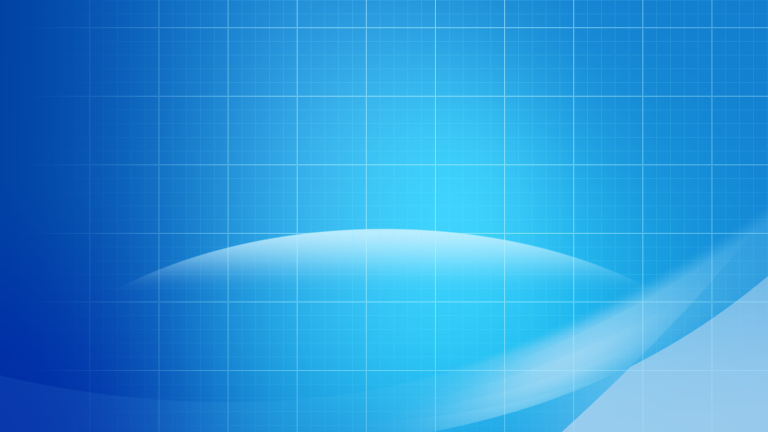
Give the GLSL for this background, as a Shadertoy shader.

```glsl
float glow(vec2 p, vec2 center, vec2 radius) {
    vec2 d = (p - center) / radius;
    return exp(-dot(d, d));
}

// Antialiased coverage of the side where d is negative
float inside(float d, float soft) {
    return smoothstep(soft, -soft, d);
}

// Repeated thin lines on both axes
float gridLines(vec2 p, vec2 cell, float halfWidth, float px) {
    vec2 d = abs(fract(p / cell + 0.5) - 0.5) * cell;
    vec2 cover = clamp((halfWidth - d) / px + 0.5, 0.0, 1.0);
    return max(cover.x, cover.y);
}

vec3 backdrop(vec2 p) {
    vec3 color = mix(vec3(0.0, 0.25, 0.64), vec3(0.07, 0.48, 0.80), smoothstep(-0.1, 0.7, p.x));
    float deepCorner = smoothstep(0.65, 0.0, p.y) * smoothstep(0.75, 0.0, p.x);
    color = mix(color, vec3(0.0, 0.15, 0.65), 0.85 * deepCorner);
    color = mix(color, vec3(0.10, 0.64, 0.90), 0.6 * glow(p, vec2(1.3, 0.4), vec2(0.55, 0.5)));
    color = mix(color, vec3(0.10, 0.78, 0.96), 0.85 * glow(p, vec2(1.05, 0.25), vec2(0.45, 0.32)));
    color = mix(color, vec3(0.30, 0.74, 0.95), 0.65 * glow(p, vec2(0.83, 0.62), vec2(0.34, 0.45)));
    return mix(color, vec3(0.25, 0.84, 1.0), 0.9 * glow(p, vec2(1.04, 0.51), vec2(0.28, 0.34)));
}

void mainImage(out vec4 fragColor, in vec2 fragCoord) {
    float px = 1.0 / iResolution.y;
    vec2 p = fragCoord * px;
    vec3 color = backdrop(p);

    // Dome that fades downward from its bright rim
    float across = (p.x - 0.889) / 0.926;
    float rim = -0.074 + 0.544 * sqrt(max(0.0, 1.0 - across * across));
    float domeFade = smoothstep(0.32, 0.49, p.y);
    color = mix(color, vec3(0.82, 0.95, 1.0), 0.9 * domeFade * inside(p.y - rim, px));

    // Edges of the sweeping ribbons
    float u = p.x - 0.53;
    float wave = 0.069 + u * u * (0.22 + 0.06 * smoothstep(0.3, 1.2, p.x));
    float t = p.x - 1.0;
    float lowerEdge = t * (0.2 + t * (0.2 + 0.18 * t));
    float foldX = 1.30 + p.y * (1.1 - 0.3 * p.y);
    float belowWave = inside(p.y - wave, px + 0.025 * smoothstep(0.8, 1.5, p.x));
    float belowEdge = inside(p.y - lowerEdge, px);
    float pastFold = inside(foldX - p.x, px);

    // Upper ribbon with a pale bloom along its middle
    float band = belowWave * (1.0 - belowEdge);
    float ribbon = 0.08 + 0.18 * smoothstep(0.7, 1.4, p.x);
    color = mix(color, vec3(0.42, 0.80, 0.96), band * ribbon);
    vec2 q = mat2(0.91, -0.41, 0.41, 0.91) * (p - vec2(1.29, 0.14));
    float bloom = 0.6 * glow(q, vec2(0.0), vec2(0.26, 0.07));
    bloom += 0.25 * glow(q, vec2(0.22, 0.05), vec2(0.3, 0.08));
    color = mix(color, vec3(0.74, 0.87, 0.96), band * bloom * (1.0 - 0.5 * pastFold));

    // Feathered streaks fanning out to the left
    for (int i = 0; i < 4; i++) {
        float k = float(i);
        float path = 0.035 + 0.022 * k + (0.12 + 0.05 * k) * t + 0.3 * t * t;
        float below = path - p.y;
        float feather = smoothstep(-px, px, below) * exp(-max(below, 0.0) / 0.025);
        float span = glow(vec2(p.x, 0.0), vec2(1.18 + 0.06 * k, 0.0), vec2(0.2, 1.0));
        color = mix(color, vec3(0.72, 0.90, 0.97), 0.16 * feather * span * band);
    }

    // Lower ribbon, brighter beyond the fold
    color = mix(color, vec3(0.20, 0.68, 0.93), 0.25 * belowEdge);
    float sheet = 0.55 + 0.3 * smoothstep(0.5, 0.0, p.y);
    color = mix(color, vec3(0.68, 0.83, 0.94), belowEdge * pastFold * sheet);
    float turned = belowEdge * (1.0 - pastFold) * smoothstep(1.1, 1.5, p.x);
    color = mix(color, vec3(0.60, 0.83, 0.95), 0.5 * turned);

    // Fine and coarse grid, fading toward the left and the lower corners
    vec2 cell = vec2(0.16, 0.1587);
    vec2 g = p - vec2(0.048, 0.1424);
    float visible = smoothstep(0.0, 0.85, p.x) * (0.55 + 0.45 * smoothstep(0.0, 0.4, p.y));
    visible *= 1.0 - 0.35 * smoothstep(1.1, 1.78, p.x);
    float fine = gridLines(g, cell / 5.0, 0.0009, px);
    float coarse = gridLines(g, cell, 0.0013, px);
    color = mix(color, vec3(0.45, 0.92, 1.0), 0.17 * fine * visible);
    color = mix(color, vec3(0.75, 0.95, 1.0), 0.48 * coarse * visible);

    fragColor = vec4(color, 1.0);
}
```
